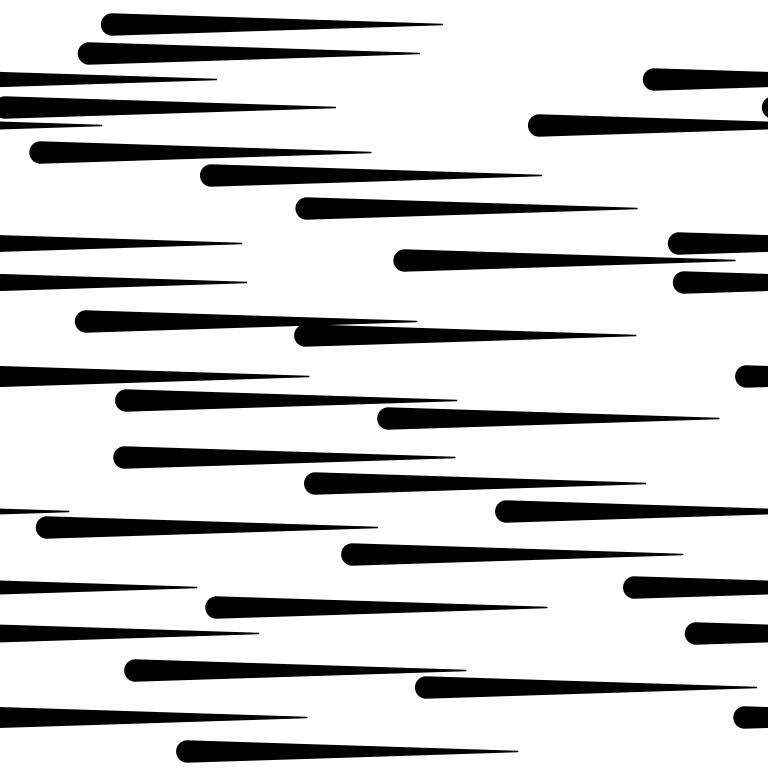
A Shadertoy shader for this pattern:

```glsl
float hash(float n) {
    return fract(sin(n * 127.1 + 3.7) * 4375.85);
}

// Signed distance to a streak: round head at the origin, thin tail to the right
float streak(vec2 p) {
    float tail = 0.43;
    float along = clamp(p.x, 0.0, tail);
    float radius = mix(0.0146, 0.001, along / tail);
    return length(vec2(p.x - along, p.y)) - radius;
}

void mainImage(out vec4 fragColor, in vec2 fragCoord) {
    vec2 uv = fragCoord / iResolution.y;
    float dist = 1.0;

    // One streak per jittered row, wrapping around horizontally
    for (float row = 0.0; row < 28.0; row++) {
        float headX = fract(row * 0.618 + 0.5 * hash(row));
        float y = 0.0155 + 0.969 * (row + 0.6 * hash(row + 51.3)) / 27.6;

        // Centre on a pixel row so the hairline tail stays crisp
        y = (floor(y * iResolution.y) + 0.5) / iResolution.y;

        float x = fract(uv.x - headX + 0.05) - 0.05;
        dist = min(dist, streak(vec2(x, uv.y - y)));
    }

    // Black ink on white with a one-pixel smooth edge
    float paper = clamp(0.5 + dist * iResolution.y, 0.0, 1.0);
    fragColor = vec4(vec3(paper), 1.0);
}
```
